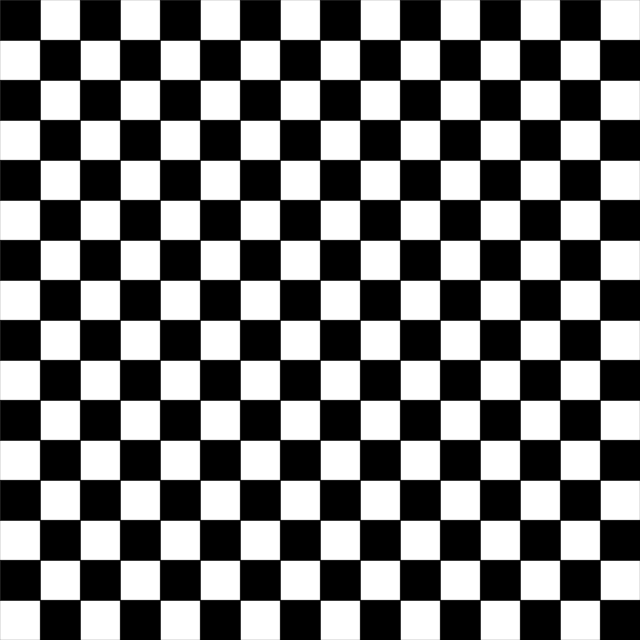
Give the GLSL for this pattern, as a three.js fragment shader.

```glsl
// Black and white checkerboard whose black squares overhang slightly right and down.
#define CHECKS 16.0           // squares across and down
#define OVERHANG 0.0203125    // extra reach of the black squares, in squares
#define SOFTNESS 0.03125      // width of the edge ramp, in squares
#define DARK vec3(0.0)
#define LIGHT vec3(1.0)

varying vec2 vUv;

// Coverage of a band from inset to 1, repeating every 2 units
float band(float t, float inset) {
  float center = 0.5 * (1.0 + inset);
  float halfWidth = 0.5 * (1.0 - inset);
  float dist = abs(mod(t - center + 1.0, 2.0) - 1.0);
  return clamp((halfWidth - dist) / SOFTNESS + 0.5, 0.0, 1.0);
}

void main() {
  // Count squares from the upper left corner
  vec2 p = vec2(vUv.x, 1.0 - vUv.y) * CHECKS;

  // Nothing overhangs into the canvas from outside its border
  vec2 inset = OVERHANG * step(vec2(0.5), p);

  // Light squares lie where an even band crosses an odd one
  float light = band(p.x, inset.x) * band(p.y - 1.0, inset.y)
              + band(p.x - 1.0, inset.x) * band(p.y, inset.y);

  gl_FragColor = vec4(mix(DARK, LIGHT, light), 1.0);
}
```
